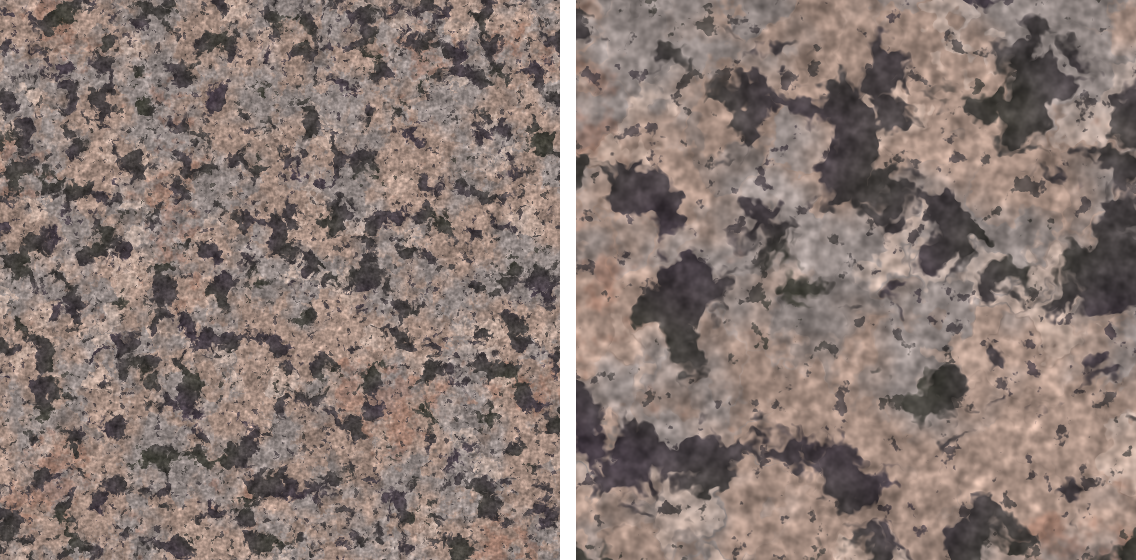
Left: the whole. Right: its middle third, enlarged.
Reproduce this texture procedurally as a three.js fragment shader.

```glsl
// Rough granite: warped Voronoi crystals of pink feldspar and grey quartz,
// ragged clusters of dark mica from thresholded gradient noise, small flecks,
// pale chips and rust, all shaded by a fine chipped relief lit from upper left.

#define CRYSTAL_SCALE 26.0
#define MICA_SCALE 19.0
#define MICA_LEVEL 0.19
#define FLECK_SCALE 62.0
#define RELIEF_SCALE 34.0
#define RELIEF_GAIN 0.30
#define GRAIN_GAIN 0.24
#define FELDSPAR vec3(0.645, 0.550, 0.502)
#define QUARTZ vec3(0.570, 0.530, 0.518)
#define MICA vec3(0.250, 0.230, 0.235)
#define CHIP vec3(0.775, 0.685, 0.635)
#define RUST vec3(0.600, 0.390, 0.310)

varying vec2 vUv;

vec2 hash2(vec2 p) {
  vec3 q = fract(p.xyx * vec3(0.1031, 0.1030, 0.0973));
  q += dot(q, q.yzx + 33.33);
  return fract((q.xx + q.yz) * q.zy);
}

float cornerSlope(vec2 cell, vec2 corner, vec2 f) {
  float angle = 6.2832 * hash2(cell + corner).x;
  return dot(vec2(cos(angle), sin(angle)), f - corner);
}

// Gradient noise, about -0.7 to 0.7
float noise(vec2 p) {
  vec2 i = floor(p), f = fract(p);
  vec2 u = f * f * f * (f * (f * 6.0 - 15.0) + 10.0);
  float low = mix(cornerSlope(i, vec2(0.0), f), cornerSlope(i, vec2(1.0, 0.0), f), u.x);
  float high = mix(cornerSlope(i, vec2(0.0, 1.0), f), cornerSlope(i, vec2(1.0), f), u.x);
  return mix(low, high, u.y);
}

// Rotated octaves of gradient noise
float fbm(vec2 p) {
  float sum = 0.0, gain = 1.0;
  for (int i = 0; i < 4; i++) {
    sum += gain * noise(p);
    p = mat2(0.8, 0.6, -0.6, 0.8) * p * 2.07 + 17.3;
    gain *= 0.58;
  }
  return sum;
}

// Voronoi crystals: xy = random pair of the cell, z = distance to its border
vec3 crystals(vec2 p) {
  vec2 base = floor(p), id = vec2(0.0);
  float nearest = 9.0, second = 9.0;
  for (int y = -1; y <= 1; y++) {
    for (int x = -1; x <= 1; x++) {
      vec2 cell = base + vec2(float(x), float(y));
      float d = length(cell + hash2(cell) - p);
      if (d < nearest) {
        second = nearest;
        nearest = d;
        id = hash2(cell + 71.0);
      } else {
        second = min(second, d);
      }
    }
  }
  return vec3(id, second - nearest);
}

void main() {
  vec2 p = vUv + 3.0;

  // Ragged crystal outlines
  vec2 warp = vec2(fbm(p * 30.0), fbm(p * 30.0 + 41.0));
  vec3 crystal = crystals(p * CRYSTAL_SCALE + warp * 0.75);
  float inside = smoothstep(0.0, 0.16, crystal.z);

  // Feldspar and quartz body, in patches of several crystals
  float patches = fbm(p * 9.0 + 5.0);
  float pinkness = 0.56 + 1.1 * patches + (crystal.x - 0.5) * 0.8 * inside;
  vec3 color = mix(QUARTZ, FELDSPAR, smoothstep(0.1, 0.9, pinkness));
  float mottle = fbm(p * 48.0 + 23.0);
  color *= 1.0 + (crystal.y - 0.5) * 0.20 * inside + mottle * 0.24;

  // Pale chips and rare rust stains
  float chip = smoothstep(0.84, 0.94, crystal.y) * inside;
  color = mix(color, CHIP, chip * (0.55 + 0.5 * mottle));
  float rust = smoothstep(0.24, 0.50, noise(p * 5.0 + 8.0) + 0.45 * warp.y - 0.05);
  color = mix(color, RUST, rust * 0.35);

  // Dark mica clusters with frayed edges, and scattered flecks
  float cluster = fbm(p * MICA_SCALE + warp * 0.25 + 11.0) + 0.25 * noise(p * 6.0 + 2.0);
  float mica = smoothstep(MICA_LEVEL - 0.07, MICA_LEVEL + 0.12, cluster + 0.10 * mottle);
  float fleck = smoothstep(0.34, 0.52, fbm(p * FLECK_SCALE + 31.0));
  float dark = max(mica * 0.95, fleck * 0.75);
  vec3 micaTone = MICA * (1.0 + 0.45 * mottle);
  micaTone += vec3(0.004, -0.004, 0.012) * noise(p * 14.0) * 4.0;
  color = mix(color, micaTone, dark);

  // Chipped relief and mineral grain
  vec2 towardLight = vec2(-0.0028, 0.0034);
  float slope = fbm(p * RELIEF_SCALE) - fbm((p + towardLight) * RELIEF_SCALE);
  float grain = noise(p * 120.0 + 3.0) + 0.8 * noise(p * 215.0 + 9.0);
  color *= 1.0 + RELIEF_GAIN * clamp(slope, -0.8, 0.8) + GRAIN_GAIN * grain;

  gl_FragColor = vec4(clamp(color, 0.0, 1.0), 1.0);
}
```
